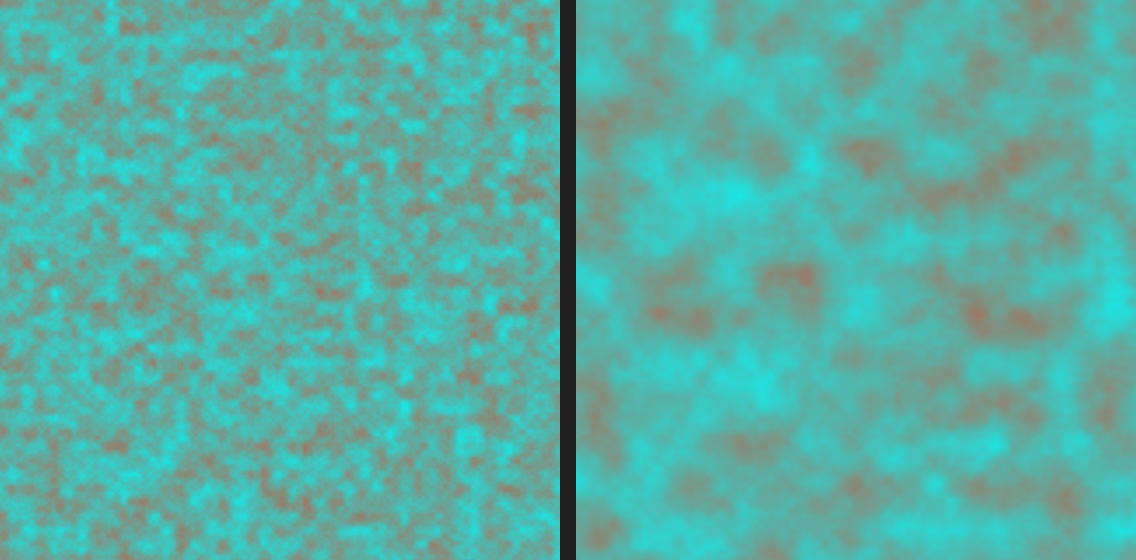
Left, the full canvas; right, a detail of the centre.
Give the GLSL for this texture, as a Shadertoy shader.

```glsl
// Mottled turquoise and rust patina: soft, irregular small patches with fine grain.
// Fractal value noise is summed over octaves and blends linearly between
// two colours, so most of the area lies in the muted tones between them.

#define CELLS 40.0                      // coarsest noise cells across the canvas
#define OCTAVES 4
#define GAIN 0.5                        // amplitude ratio between octaves
#define CONTRAST 1.0
#define RUST vec3(0.665, 0.430, 0.343)
#define TURQUOISE vec3(0.040, 0.950, 0.953)

float hash(vec2 cell) {
    return fract(sin(dot(cell, vec2(127.1, 311.7))) * 43758.5453);
}

// Smoothly interpolated random values on a square lattice
float valueNoise(vec2 p) {
    vec2 cell = floor(p);
    vec2 f = fract(p);
    vec2 blend = f * f * (3.0 - 2.0 * f);
    float lower = mix(hash(cell), hash(cell + vec2(1.0, 0.0)), blend.x);
    float upper = mix(hash(cell + vec2(0.0, 1.0)), hash(cell + vec2(1.0, 1.0)), blend.x);
    return mix(lower, upper, blend.y);
}

// Octave sum, normalised to the range 0 to 1
float fractalNoise(vec2 p) {
    float sum = 0.0;
    float total = 0.0;
    float amplitude = 1.0;
    for (int i = 0; i < OCTAVES; i++) {
        sum += amplitude * valueNoise(p);
        total += amplitude;
        amplitude *= GAIN;
        p = p * 2.0 + vec2(17.3, 9.7);
    }
    return sum / total;
}

void mainImage(out vec4 fragColor, in vec2 fragCoord) {
    vec2 uv = fragCoord / iResolution.y;

    // Patina amount drives the colour blend
    float patina = 0.5 + CONTRAST * (fractalNoise(uv * CELLS) - 0.5);
    vec3 color = mix(RUST, TURQUOISE, clamp(patina, 0.0, 1.0));

    fragColor = vec4(color, 1.0);
}
```
